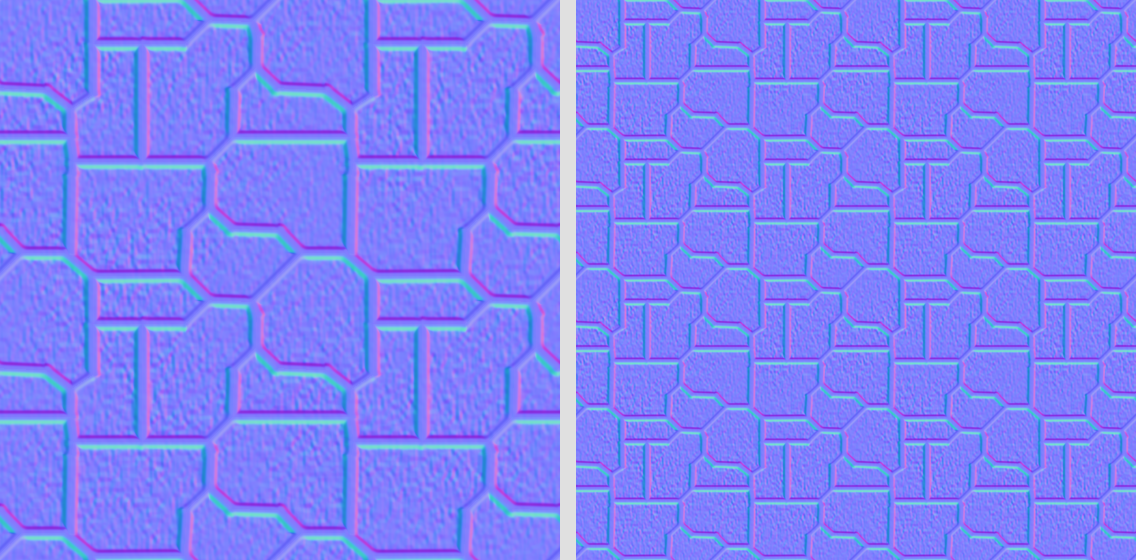
Left: one tile. Right: repeated 2 by 2.
This texture map is drawn by a WebGL 1 fragment shader. Its source:

```glsl
precision highp float;
// Tangent-space normal map of interlocking paving stones, two by two repeats.
// Joints are wrapped line segments blended into one soft distance, whose
// direction tilts the thin stone rims; wrapping noise adds a streaky grain.
uniform vec2 u_resolution;

const float REPEATS = 2.0;
const float TILE = 384.0;      // layout units along one repeat
const float SHARPNESS = 0.75;  // higher means crisper joint corners
const float GRAIN_SLOPE = 1.35;

float hash(vec2 cell) {
  return fract(sin(dot(cell, vec2(127.1, 311.7))) * 43758.5453);
}

// Value noise over the unit square, wrapping after a whole number of cells.
float wrapNoise(vec2 uv, vec2 cells) {
  vec2 p = uv * cells;
  vec2 i = floor(p);
  vec2 f = fract(p);
  f = f * f * (3.0 - 2.0 * f);
  vec2 lo = mod(i, cells);
  vec2 hi = mod(i + 1.0, cells);
  return mix(mix(hash(lo), hash(vec2(hi.x, lo.y)), f.x),
             mix(hash(vec2(lo.x, hi.y)), hash(hi), f.x), f.y);
}

// Tall streaks mixed with rounder lumps.
float grainHeight(vec2 uv) {
  return 0.55 * wrapNoise(uv, vec2(150.0, 58.0))
       + 0.45 * wrapNoise(uv, vec2(128.0, 108.0));
}

vec2 grainTilt(vec2 uv) {
  vec2 e = vec2(0.0016, 0.0);
  return vec2(grainHeight(uv - e.xy) - grainHeight(uv + e.xy),
              grainHeight(uv - e.yx) - grainHeight(uv + e.yx));
}

// Tilt of a stone rim: broad and steep towards the upper left,
// thin towards the lower right, faint along the rising diagonals.
vec2 rimTilt(vec2 away, float distanceToJoint) {
  float rising = max(2.0 * away.x * away.y, 0.0);
  float lean = away.y - away.x;
  float reach = 7.0 + 1.5 * away.x * away.x - 3.0 * rising;
  float width = 2.7 + 0.3 * lean;
  float slope = (1.0 + 0.16 * lean) * (1.0 - 0.68 * rising);
  float offset = (distanceToJoint - reach) / width;
  float profile = exp(-offset * offset) + 0.1 * exp(-0.15 * offset * offset);
  return (away - 0.1 * away.yx) * slope * profile;
}

// Weighted direction away from a segment in xy, weight in z.
vec3 joint(vec2 p, vec2 a, vec2 b) {
  vec2 halfSpan = 0.5 * (b - a);
  vec2 q = mod(p - 0.5 * (a + b) + 0.5 * TILE, TILE) - 0.5 * TILE;
  float t = clamp(dot(q, halfSpan) / dot(halfSpan, halfSpan), -1.0, 1.0);
  vec2 away = q - halfSpan * t;
  float d = length(away);
  return vec3(away / max(d, 0.001), 1.0) * exp(-SHARPNESS * d);
}

vec3 bend(vec2 p, vec2 a, vec2 b, vec2 c) {
  return joint(p, a, b) + joint(p, b, c);
}

vec3 zigzag(vec2 p, vec2 a, vec2 b, vec2 c, vec2 d) {
  return bend(p, a, b, c) + joint(p, c, d);
}

// All joints of one repeat, with y running downwards.
vec3 paving(vec2 p) {
  vec2 west = vec2(97.0, 150.0);
  vec2 westLow = vec2(101.0, 222.0);
  vec2 foot = vec2(89.0, 347.0);
  vec2 south = vec2(127.0, 379.0);
  vec2 southEast = vec2(252.0, 378.0);
  vec2 north = vec2(287.0, 28.0);
  vec2 northEast = vec2(345.0, 30.0);
  vec2 east = vec2(351.0, 93.0);
  vec2 eastLow = vec2(319.0, 188.0);
  vec2 middle = vec2(285.0, 222.0);
  vec2 low = vec2(287.0, 286.0);
  vec2 down = vec2(0.0, TILE);
  vec2 across = vec2(TILE, 0.0);

  // Upright joints on the left
  vec3 s = bend(p, south - down, vec2(127.0, 130.0), west);
  s += bend(p, west, vec2(96.0, 188.0), westLow);
  s += bend(p, westLow, vec2(98.0, 240.0), vec2(96.0, 347.0));
  // Stepped joints
  s += zigzag(p, low - across, vec2(-65.0, 314.0), vec2(-1.0, 316.0), vec2(29.0, 347.0));
  s += bend(p, vec2(29.0, 347.0), foot, south);
  s += zigzag(p, south, southEast, north + down, northEast + down);
  s += zigzag(p, east, vec2(381.0, 121.0), vec2(447.0, 124.0), west + across);
  // Upright joints on the right
  s += bend(p, northEast, vec2(352.0, 48.0), east);
  s += bend(p, east, vec2(321.0, 122.0), eastLow);
  s += zigzag(p, eastLow, middle, vec2(289.0, 236.0), low);
  s += bend(p, low, vec2(256.0, 315.0), southEast);
  // Level and slanted links
  s += joint(p, northEast + down, vec2(413.0, 347.0));
  s += joint(p, eastLow, vec2(480.0, 188.0));
  s += joint(p, westLow, middle);
  // Splits of the large stone
  s += bend(p, vec2(127.0, 60.0), vec2(254.0, 60.0), north);
  s += joint(p, vec2(195.0, 60.0), vec2(195.0, 222.0));
  return s;
}

void main() {
  vec2 uv = gl_FragCoord.xy / u_resolution;
  vec2 p = vec2(uv.x, 1.0 - uv.y) * REPEATS * TILE;

  vec3 field = paving(p);
  float weight = max(field.z, 1e-34);
  float distanceToJoint = -log(weight) / SHARPNESS;
  vec2 tilt = rimTilt(field.xy / weight, distanceToJoint);

  // Grain on stone faces, rougher in some patches
  float face = smoothstep(5.0, 12.0, distanceToJoint);
  float roughness = mix(0.4, 1.1, wrapNoise(uv, vec2(7.0)));
  tilt += grainTilt(uv) * GRAIN_SLOPE * roughness * mix(0.15, 1.0, face);

  vec3 normal = normalize(vec3(tilt, 1.0));
  gl_FragColor = vec4(normal * vec3(0.47, 0.47, 0.495) + 0.5, 1.0);
}
```
